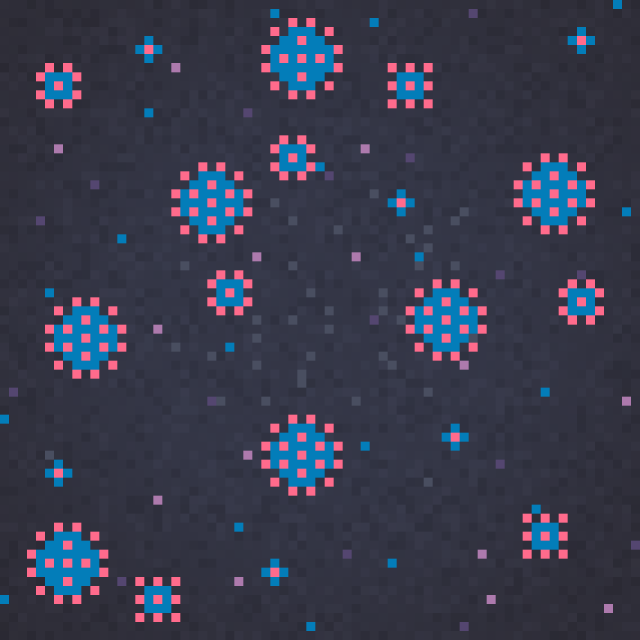
Write a WebGL 1 fragment shader that draws this pattern.

```glsl
precision highp float;
// Pixel-art field of spiked round cells, small crosses and single specks on dark slate.

uniform vec2 u_resolution;

const float CELLS = 71.0;      // art pixels across the canvas
const float BODY_PITCH = 14.0; // slot size for bodies, in art pixels
const float DOT_PITCH = 9.0;   // slot size for single dots

const vec3 SLATE = vec3(0.205, 0.214, 0.278);
const vec3 SLATE_EDGE = vec3(0.182, 0.178, 0.220);
const vec3 GREY = vec3(0.285, 0.305, 0.375);
const vec3 BLUE = vec3(0.010, 0.490, 0.725);
const vec3 PINK = vec3(1.000, 0.420, 0.550);
const vec3 MAUVE = vec3(0.680, 0.480, 0.680);
const vec3 PURPLE = vec3(0.330, 0.275, 0.440);

float hash(vec2 p, float seed) {
  vec3 q = fract(vec3(p.xyx + seed) * vec3(0.1031, 0.1030, 0.0973));
  q += dot(q, q.yzx + 33.33);
  return fract((q.x + q.y) * q.z);
}

vec2 hash2(vec2 p, float seed) {
  return vec2(hash(p, seed), hash(p, seed + 17.3));
}

bool same(float a, float b) {
  return abs(a - b) < 0.5;
}

// Slate ground: darker rim, uneven tiles, pale flecks near the middle.
vec3 ground(vec2 cell) {
  float d = length((cell + 0.5) / CELLS - 0.5);
  vec3 col = mix(SLATE, SLATE_EDGE, smoothstep(0.22, 0.68, d));
  float tone = hash(cell, 3.1);
  float shade = 0.07 * step(0.84, tone) - 0.08 * step(tone, 0.17);
  col *= 1.0 + shade + 0.03 * (hash(cell, 8.7) - 0.5);
  float fleckChance = 0.036 * (1.0 - smoothstep(0.20, 0.32, d));
  return mix(col, GREY, step(hash(cell, 21.9), fleckChance));
}

// One coloured dot per slot; a few slots stay empty.
vec3 addDot(vec3 col, vec2 cell) {
  vec2 slot = floor(cell / DOT_PITCH);
  vec2 spot = slot * DOT_PITCH + floor(hash2(slot, 41.0) * DOT_PITCH);
  if (length(cell - spot) > 0.5) return col;
  float kind = fract(dot(slot, vec2(0.7549, 0.5698)));
  if (kind < 0.28) return BLUE;
  if (kind < 0.56) return MAUVE;
  return kind < 0.87 ? PURPLE : col;
}

// Body shapes: p is the absolute offset from the centre in art pixels.
vec3 largeBody(vec3 col, vec2 p, bool sparse) {
  float sq = dot(p, p);
  bool spike = same(sq, 17.0) || same(sq, 18.0);
  bool spot = same(sq, 0.0) || (same(sq, 4.0) && (sparse || p.x < 0.5))
    || (!sparse && same(sq, 5.0) && p.x > 1.5);
  if (spike || spot) return PINK;
  return sq < 10.5 ? BLUE : col;
}

vec3 smallBody(vec3 col, vec2 p, bool cornered) {
  float sq = dot(p, p);
  bool spike = cornered ? same(sq, 4.0) || same(sq, 8.0) : same(sq, 5.0);
  if (spike || same(sq, 0.0)) return PINK;
  return sq < 2.5 ? BLUE : col;
}

vec3 cross4(vec3 col, vec2 p) {
  float sq = dot(p, p);
  if (same(sq, 0.0)) return PINK;
  return sq < 1.5 ? BLUE : col;
}

// Colour of one art pixel.
vec3 cellColor(vec2 cell) {
  vec3 base = ground(cell);
  vec3 dotted = addDot(base, cell);

  // A modular rank spreads the kinds evenly over the slots.
  vec2 slot = floor(cell / BODY_PITCH);
  float rank = mod(8.0 * slot.x + 15.0 * slot.y, 25.0);
  if (rank > 19.5) return dotted;
  float reach = rank < 6.5 ? 4.0 : (rank < 13.5 ? 2.0 : 1.0);

  // Jitter keeps the whole body inside its slot.
  float room = BODY_PITCH - 1.0 - 2.0 * reach;
  vec2 center = reach + 1.0 + floor(hash2(slot, 5.0) * room);
  vec2 p = abs(cell - slot * BODY_PITCH - center);
  if (max(p.x, p.y) > reach + 0.5) return dotted;
  if (reach > 3.0) return largeBody(base, p, rank < 1.5);
  if (reach > 1.5) return smallBody(base, p, rank < 9.5);
  return cross4(base, p);
}

void main() {
  float side = min(u_resolution.x, u_resolution.y);
  vec3 sum = vec3(0.0);
  // Average a 3 by 3 set of samples to soften tile edges.
  for (int j = -1; j <= 1; j++) {
    for (int i = -1; i <= 1; i++) {
      vec2 uv = (gl_FragCoord.xy + 0.4 * vec2(float(i), float(j))) / side;
      sum += cellColor(floor(uv * CELLS));
    }
  }
  gl_FragColor = vec4(sum / 9.0, 1.0);
}
```
